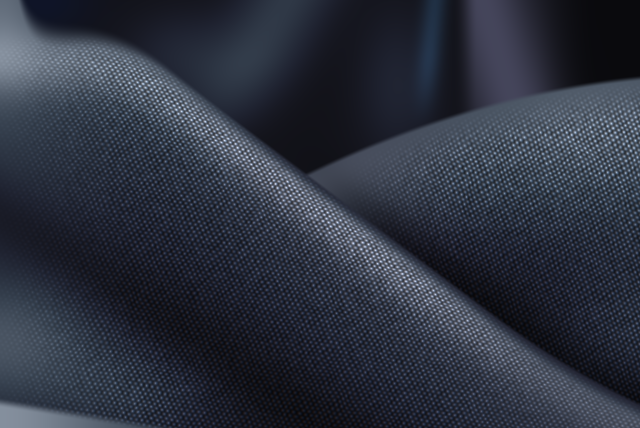
Reproduce this texture procedurally as a Shadertoy shader.

```glsl
const float TAU = 6.2831853;
const vec2 THREAD_PITCH = vec2(0.0135, 0.0185);
const float WEAVE_CONTRAST = 0.5;
const float ROW_CONTRAST = 0.16;
const float GLINT = 0.13;
const float GRAIN = 0.3;
const vec3 BLUE_THREAD = vec3(-0.025, 0.005, 0.035);
const vec3 WARM_TINT = vec3(0.014, -0.004, 0.0);

float hash(vec2 p) {
    vec3 q = fract(vec3(p.xyx) * 0.1031);
    q += dot(q, q.yzx + 33.33);
    return fract((q.x + q.y) * q.z);
}

float noise(vec2 p) {
    vec2 i = floor(p), f = fract(p);
    f = f * f * (3.0 - 2.0 * f);
    return mix(mix(hash(i), hash(i + vec2(1, 0)), f.x),
               mix(hash(i + vec2(0, 1)), hash(i + vec2(1, 1)), f.x), f.y);
}

float bell(float x, float width) {
    x /= width;
    return exp(-x * x);
}

float blob(vec2 p, vec2 center, vec2 size) {
    vec2 q = (p - center) / size;
    return exp(-dot(q, q));
}

float smoothMin(float a, float b, float k) {
    float h = max(k - abs(a - b), 0.0);
    return min(a, b) - h * h / (4.0 * k);
}

// Crest heights of the two folds
float frontCrest(float x) {
    float tail = max(x - 1.15, 0.0);
    float slope = 0.596 - 0.75 * (x - 0.713) + 0.4 * tail * tail;
    return smoothMin(slope, 0.915, 0.08);
}

float rearCrest(float x) {
    float t = x - 0.72;
    return 0.592 + 0.48 * t - 0.245 * t * t;
}

// Cool grey ramp from a single tone
vec3 cloth(float tone) {
    return vec3(tone - 0.042 * smoothstep(0.04, 0.28, tone), tone,
                tone + 0.055 * smoothstep(0.0, 0.15, tone));
}

// Staggered threads with pronounced rows and irregular glints
vec3 weave(vec3 base, vec2 uv, float focus) {
    vec2 t = uv / THREAD_PITCH;
    t += 0.3 * (vec2(noise(t * 0.4), noise(t * 0.4 + 31.0)) - 0.5);
    float stitch = cos(TAU * t.x) * cos(TAU * t.y);
    float row = cos(2.0 * TAU * t.y);
    float grain = noise(t * 2.0) - 0.5;
    float light = dot(base, vec3(0.333));
    focus *= smoothstep(1.5, 3.5, THREAD_PITCH.x * iResolution.y);
    vec3 col = base * (1.0 + focus * (WEAVE_CONTRAST * stitch + ROW_CONTRAST * row + GRAIN * grain));
    float peak = pow(max(stitch, 0.0), 3.0) * (0.6 + grain);
    col += focus * GLINT * peak * smoothstep(0.04, 0.3, light);
    return col + focus * BLUE_THREAD * sin(TAU * t.x) * cos(TAU * t.y);
}

// Blurred drapery behind the folds
vec3 backdrop(vec2 p) {
    float tone = 0.07;
    tone += 0.15 * bell(p.x - 0.60 - 0.55 * (p.y - 0.87), 0.11) * smoothstep(0.6, 0.88, p.y);
    tone += 0.08 * blob(p, vec2(0.43, 0.87), vec2(0.13, 0.1));
    tone += 0.07 * blob(p, vec2(0.93, 0.80), vec2(0.09, 0.17));
    vec3 col = cloth(tone);
    col += vec3(-0.01, 0.01, 0.06) * blob(p, vec2(0.1, 1.0), vec2(0.12, 0.09));
    float streak = bell(p.x - 1.008 - 0.1 * (p.y - 0.88), 0.028);
    col += vec3(0.05, 0.11, 0.16) * streak * smoothstep(0.68, 0.88, p.y);
    float panel = bell(p.x - 1.17 + 0.3 * (p.y - 0.87), 0.11);
    panel *= smoothstep(1.06, 1.12, p.x);
    col += vec3(0.2, 0.2, 0.26) * panel;
    return col * (1.0 - 0.45 * smoothstep(1.25, 1.4, p.x));
}

vec3 rearFold(vec2 p, float depth) {
    float reach = 0.13 + 0.34 * max(p.x - 0.72, 0.0);
    float tone = 0.06 + 0.25 * bell(depth - 0.03, reach);
    tone += 0.08 * blob(p, vec2(1.42, 0.70), vec2(0.25, 0.13));
    tone += 0.08 * blob(p, vec2(1.5, 0.22), vec2(0.2, 0.15));
    vec3 col = cloth(tone) + WARM_TINT * smoothstep(1.2, 0.8, p.x);
    float focus = smoothstep(0.78, 1.1, p.x) * smoothstep(0.0, 0.12, depth);
    vec2 uv = vec2(p.x - 0.25 * p.y, p.y + 0.42 * p.x);
    return weave(col, uv, focus);
}

vec3 frontFold(vec2 p, float depth) {
    float left = smoothstep(0.55, 0.0, p.x);
    float tone = 0.085 + (0.15 + 0.03 * left) * bell(depth, 0.28 + 0.07 * left);
    float shine = 0.19 * mix(1.0, 0.5, smoothstep(0.85, 1.35, p.x));
    tone += shine * bell(depth - 0.045, 0.06);
    tone += 0.16 * blob(p, vec2(0.0, 0.98), vec2(0.1, 0.2));
    tone += 0.23 * blob(p, vec2(0.0, 0.2), vec2(0.23, 0.15));
    tone += 0.10 * blob(p, vec2(0.3, 0.08), vec2(0.2, 0.12));
    tone *= 1.0 - 0.35 * bell(p.y - 0.50 + 0.65 * p.x, 0.1);
    float rim = smoothstep(0.3, 0.7, p.x) * smoothstep(0.03, 0.0, depth);
    tone *= 1.0 - 0.5 * rim;
    vec3 col = cloth(tone) + WARM_TINT * bell(depth - 0.08, 0.1) * smoothstep(0.3, 0.7, p.x);
    float focus = smoothstep(-0.05, 0.4, p.x) * mix(1.0, 0.4, smoothstep(0.95, 1.45, p.x));
    focus *= smoothstep(-0.01, 0.05, depth);
    // Rows tilt toward the crest as the cloth turns away
    vec2 uv = vec2(p.x - 0.2 * p.y, p.y + 0.2 * p.x + 0.055 * exp(-max(depth, 0.0) / 0.12));
    return weave(col, uv, focus);
}

void mainImage(out vec4 fragColor, in vec2 fragCoord) {
    vec2 p = fragCoord / iResolution.y;
    p.x *= 1.5 * iResolution.y / iResolution.x;
    float pixel = 1.0 / iResolution.y;

    vec3 col = backdrop(p);

    // Right fold
    float rearDepth = rearCrest(p.x) - p.y;
    float rearBlur = 0.005 + pixel;
    col = mix(col, rearFold(p, rearDepth), smoothstep(-rearBlur, rearBlur, rearDepth));

    // Front fold, curling upward at the left
    float crest = frontCrest(p.x);
    float depth = 0.8 * (crest - p.y);
    float curl = 0.085 * exp((0.05 - p.x) / 0.025);
    float edge = depth + 0.8 * curl;
    float blur = pixel + 0.002 + 0.026 * smoothstep(0.55, 0.05, p.x);
    float shadow = bell(min(edge, 0.0), 0.06) * smoothstep(0.65, 0.95, p.x);
    col *= 1.0 - 0.4 * shadow;
    col = mix(col, frontFold(p, depth), smoothstep(-blur, blur, edge));

    // Pale crease in the lower left corner
    float crease = 0.06 - 0.16 * p.x - p.y;
    vec3 pale = cloth(mix(0.56, 0.3, smoothstep(0.0, 0.38, p.x)));
    col = mix(col, pale, smoothstep(-0.012, 0.012, crease));

    fragColor = vec4(clamp(col, 0.0, 1.0), 1.0);
}
```
